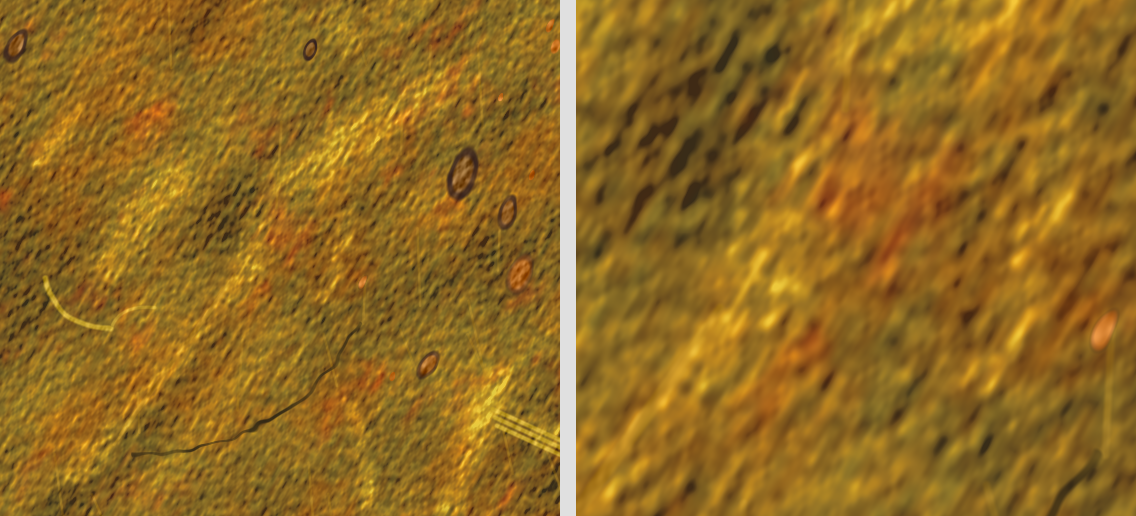
Left: the whole. Right: its middle third, enlarged.
Give the GLSL for this texture, as a Shadertoy shader.

```glsl
// Weathered golden-brown surface: slanted grain, yellow smears, scratches, knots and a crack.
const float BASE_TONE = 0.44, GRAIN_CONTRAST = 0.5, CLOUD_CONTRAST = 0.65, SMEAR_GAIN = 0.4;
const float GRAIN_ANGLE = 1.05, CLOUD_ANGLE = 0.9, KNOT_ANGLE = 1.13;
const vec2 GRAIN_FREQ = vec2(62, 118);  // along, across
const int SCRATCHES = 22;
const vec3 RAMP[7] = vec3[7](
    vec3(.23, .17, .09), vec3(.41, .31, .12), vec3(.49, .38, .13), vec3(.58, .455, .15),
    vec3(.69, .53, .14), vec3(.81, .64, .15), vec3(.92, .79, .24));
const vec3 WARM_SHIFT = vec3(.07, -.015, -.03), RED_SHIFT = vec3(.12, -.06, -.02);
const vec3 THREAD = vec3(.83, .69, .19), CRACK = vec3(.17, .14, .08), SCRATCH = vec3(.77, .58, .13);
const vec3 ORANGE = vec3(.79, .43, .11), BROWN = vec3(.54, .36, .16), RIM = vec3(.19, .12, .12);
// Smears: start and end, then half widths
const vec4 SMEARS[10] = vec4[10](
    vec4(.53, .62, .45, .42), vec4(.47, .46, .15, .08), vec4(.83, .84, .55, .64),
    vec4(.34, .66, .21, .49), vec4(.675, .585, .635, .42), vec4(.965, .26, .87, .01),
    vec4(.655, 1, .67, .9), vec4(.155, .79, .07, .69), vec4(.685, .22, .715, .03),
    vec4(1.04, .18, 1.09, .15));
const float SMEAR_WIDTH[10] = float[10](.042, .032, .06, .05, .019, .034, .026, .022, .02, .03);
// Shaded areas: centre, radius
const vec3 SHADES[4] = vec3[4](
    vec3(.44, .58, .08), vec3(.75, .4, .13), vec3(0, .42, .13), vec3(.83, .12, .09));
// Knots: centre, half length, rim darkness
const vec4 KNOTS[12] = vec4[12](
    vec4(.897, .664, .05, 1), vec4(.984, .589, .033, .9), vec4(1.008, .47, .042, .5),
    vec4(.831, .295, .03, .7), vec4(.033, .912, .035, .9), vec4(.603, .904, .022, 1),
    vec4(1.067, .95, .014, 0), vec4(1.077, .912, .017, 0), vec4(.97, .812, .01, 0),
    vec4(.704, .453, .014, .2), vec4(1.031, .66, .011, 0), vec4(.762, .273, .011, 0));

float hash(vec2 cell) {
    uvec2 v = uvec2(ivec2(cell)) * 1664525u + 1013904u;
    v.x += v.y * 1664525u; v.y += v.x * 1664525u;
    v ^= v >> 16u; v.x += v.y * 1664525u;
    return float((v.x ^ (v.x >> 16u)) & 65535u) / 65535.0;
}
float noise(vec2 p) {
    vec2 i = floor(p), f = fract(p), e = vec2(0, 1);
    f = f * f * (3.0 - 2.0 * f);
    return mix(mix(hash(i), hash(i + e.yx), f.x), mix(hash(i + e), hash(i + e.yy), f.x), f.y);
}
float fbm(vec2 p) {
    float sum = 0.0, amp = 0.533;
    for (int i = 0; i < 4; i++) { sum += amp * noise(p); p = p * 2.03 + 17.0; amp *= 0.5; }
    return sum;
}
// Coordinates along and across a direction
vec2 align(vec2 p, float a) { return mat2(cos(a), -sin(a), sin(a), cos(a)) * p; }
float segment(vec2 p, vec2 a, vec2 b) {
    vec2 d = b - a;
    return length(p - a - d * clamp(dot(p - a, d) / dot(d, d), 0.0, 1.0));
}
float bezier(vec2 p, vec2 a, vec2 b, vec2 c) {
    float d = 10.0;
    vec2 last = a;
    for (int i = 1; i <= 12; i++) {
        float t = float(i) / 12.0;
        vec2 next = mix(mix(a, b, t), mix(b, c, t), t);
        d = min(d, segment(p, last, next));
        last = next;
    }
    return d;
}
float stroke(float d, float w) { return 1.0 - smoothstep(0.3 * w, w + 0.001, d); }

void mainImage(out vec4 fragColor, in vec2 fragCoord) {
    vec2 p = fragCoord / iResolution.y, c = align(p, CLOUD_ANGLE);
    vec2 g = align(p, GRAIN_ANGLE) * GRAIN_FREQ;
    vec2 wobble = vec2(noise(p * 38.0), noise(p * 38.0 + 50.0)) - 0.5;
    // Embossed grain, streaky clouds and shade
    float grain = noise(g) - noise(g + vec2(.35, .8)) + 0.6 * (noise(g * 2.1 + 9.0) - 0.5);
    float fiber = noise(vec2(p.x + 0.12 * p.y, p.y) * vec2(75, 5)) - 0.5;
    float tone = BASE_TONE + CLOUD_CONTRAST * (fbm(c * vec2(4, 10) + 3.0) - 0.5);
    tone += 0.12 * fiber * smoothstep(0.2, 0.8, p.x);
    for (int i = 0; i < 4; i++) {
        float d = length(p - SHADES[i].xy) / SHADES[i].z;
        tone -= 0.13 * exp(-d * d);
    }
    // Ragged smears
    float smear = 0.0;
    for (int i = 0; i < 10; i++) {
        float d = segment(p + 0.025 * wobble, SMEARS[i].xy, SMEARS[i].zw);
        smear = max(smear, 1.0 - smoothstep(0.1, 1.3, d / SMEAR_WIDTH[i]));
    }
    smear *= 0.35 + 0.85 * fbm(c * vec2(14, 34));
    tone += SMEAR_GAIN * smear + GRAIN_CONTRAST * grain * (1.0 + 0.3 * smear);
    // Colour ramp with warm and red patches
    float level = clamp(tone * 5.0 + 0.1, 0.0, 5.999);
    vec3 col = mix(RAMP[int(level)], RAMP[int(level) + 1], fract(level));
    float warm = smoothstep(0.42, 0.72, fbm(c * vec2(5, 8) + 31.0));
    col += WARM_SHIFT * (warm + 0.9 * (noise(g * 0.8 + 40.0) - 0.5));
    col += RED_SHIFT * smoothstep(0.55, 0.8, fbm(c * vec2(9, 16) + 71.0)) * noise(g * 0.6 + 80.0);
    // Steep scratches, then parallel lines
    float lines = 0.0, bright = 0.0;
    for (int i = 0; i < SCRATCHES; i++) {
        vec2 a = vec2(0.1 + hash(vec2(i, 1)), 1.05 * hash(vec2(i, 2)));
        vec2 run = vec2(0.05 * hash(vec2(i, 3)) - 0.01, -0.05 - 0.13 * hash(vec2(i, 4)));
        lines = max(lines, 0.45 * stroke(segment(p, a, a + run), 0.0028));
    }
    for (float s = 0.0; s < 3.0; s++) {
        vec2 a = vec2(.455, .468) - s * vec2(.012, .02), e = vec2(.955, .207) + s * vec2(.004, -.016);
        lines = max(lines, 0.6 * stroke(segment(p, a, a - vec2(.21, .29)), 0.003));
        bright = max(bright, stroke(segment(p, e, e + vec2(.17, -.078)), 0.0055));
    }
    col = mix(col, SCRATCH + 0.2 * grain, lines * (0.4 + 0.6 * noise(p * 45.0)));
    // Curled thread and dark crack
    vec2 bend = vec2(.215, .362);
    bright = max(bright, stroke(bezier(p + 0.004 * wobble, vec2(.088, .462), vec2(.1025, .37), bend), 0.0065));
    bright = max(bright, 0.6 * stroke(bezier(p, bend, vec2(.23, .41), vec2(.3, .404)), 0.004));
    col = mix(col, THREAD + 0.2 * grain, 0.85 * bright);
    float crack = bezier(p + 0.012 * wobble, vec2(.26, .12), vec2(.57, .125), vec2(.695, .375));
    col = mix(col, CRACK, stroke(crack, 0.0038) * (0.25 + 0.7 * noise(p * 24.0 + 5.0)));
    // Oval knots with burnt rims
    for (int i = 0; i < 12; i++) {
        vec4 k = KNOTS[i];
        vec2 q = align(p - k.xy + 0.007 * wobble, KNOT_ANGLE + 0.4 * hash(vec2(i, 9)) - 0.2) / k.z;
        float d = length(q * vec2(1, 1.95 + 0.25 * q.x));
        col = mix(col, mix(ORANGE, BROWN, k.w * k.w) + 0.28 * grain, 0.85 - 0.85 * smoothstep(0.75, 1.05, d));
        float rim = 1.0 - smoothstep(0.06, 0.3, abs(d - 0.87));
        col = mix(col, RIM, rim * k.w * (0.55 + 0.45 * noise(p * 60.0)));
    }
    fragColor = vec4(clamp(col, 0.0, 1.0), 1.0);
}
```
